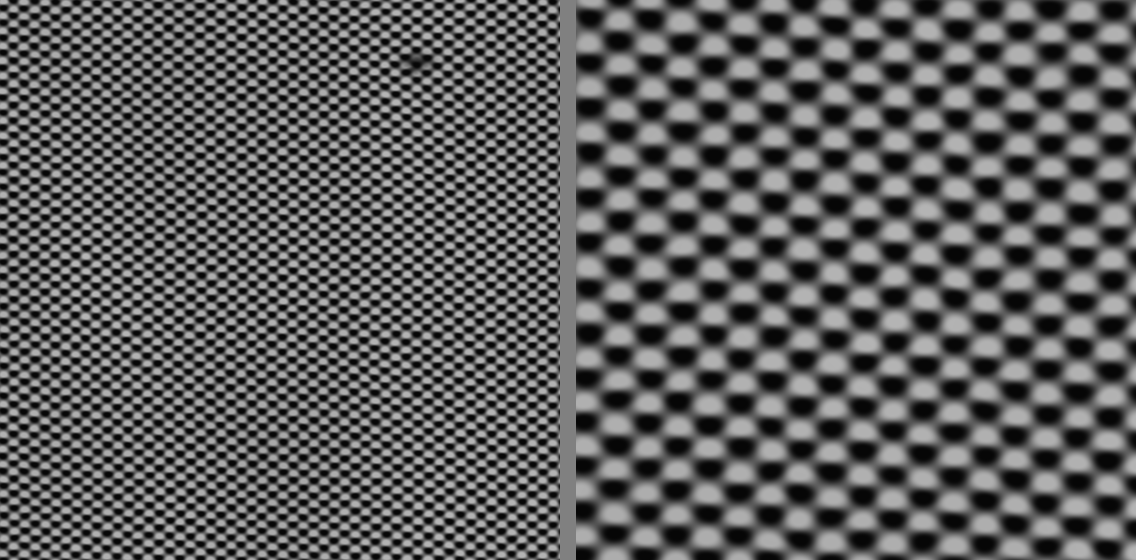
Left, the full canvas; right, a detail of the centre.
Reproduce this texture procedurally as a three.js fragment shader.

```glsl
// Dense woven cloth: 27 by 37.5 staggered grey thread bumps with black gaps.
// A product of cosines makes the checkered weave; gradient noise bends the
// threads and varies their brightness, and one small dark snag marks the cloth.
varying vec2 vUv;

const float TAU = 6.2831853;
const vec2 REPEATS = vec2(27.0, 37.5);
const vec2 ANCHOR = vec2(0.487, 0.504);
const float ROW_SLOPE = 0.03;
const vec3 GAP_COLOR = vec3(0.025);
const vec3 THREAD_COLOR = vec3(0.70);

vec2 hashGradient(vec2 cell) {
  vec2 p = vec2(dot(cell, vec2(127.1, 311.7)), dot(cell, vec2(269.5, 183.3)));
  return 2.0 * fract(sin(p) * 43758.5) - 1.0;
}

float gradientNoise(vec2 p) {
  vec2 cell = floor(p);
  vec2 f = fract(p);
  vec2 blend = f * f * f * (f * (f * 6.0 - 15.0) + 10.0);
  float a = dot(hashGradient(cell), f);
  float b = dot(hashGradient(cell + vec2(1.0, 0.0)), f - vec2(1.0, 0.0));
  float c = dot(hashGradient(cell + vec2(0.0, 1.0)), f - vec2(0.0, 1.0));
  float d = dot(hashGradient(cell + vec2(1.0, 1.0)), f - vec2(1.0, 1.0));
  return mix(mix(a, b, blend.x), mix(c, d, blend.x), blend.y);
}

// Weave coordinates, one unit per repeat, with slanted and uneven threads
vec2 weaveCoords(vec2 uv, vec2 repeats, float slope) {
  vec2 p = uv - ANCHOR;
  p.y += slope * p.x;
  p *= repeats;
  vec2 drift = vec2(gradientNoise(uv * 4.0), gradientNoise(uv * 4.0 + 31.0));
  vec2 jitter = vec2(gradientNoise(p * 1.1 + 7.0), gradientNoise(p * 1.1 + 53.0));
  return p + 0.18 * drift + 0.07 * jitter;
}

// Height of the staggered bumps; skew steepens their lower edges
float weaveHeight(vec2 p, float skew) {
  vec2 phase = TAU * p;
  return cos(phase.x) * cos(phase.y) - skew * sin(2.0 * phase.y);
}

// Soft elliptical spot: 1 at its centre, 0 far away
float softSpot(vec2 uv, vec2 center, vec2 radius) {
  vec2 d = (uv - center) / radius;
  return exp(-dot(d, d));
}

void main() {
  vec2 p = weaveCoords(vUv, REPEATS, ROW_SLOPE);
  float height = weaveHeight(p, 0.11);

  // Uneven thread thickness and fine fibre grain
  height += 0.16 * gradientNoise(p * 1.7 + 19.0);
  height += 0.08 * gradientNoise(p * vec2(3.0, 4.0) + 83.0);
  float light = smoothstep(-0.86, 0.84, height);

  // Broad shading and a faint dark band leaning across the cloth
  float bandX = vUv.x - 0.46 + 0.13 * vUv.y;
  float shade = 1.0 + 0.08 * gradientNoise(vUv * vec2(6.0, 3.0));
  shade -= 0.05 * exp(-bandX * bandX * 90.0);

  // Small snag where the threads sink
  float snag = softSpot(vUv, vec2(0.745, 0.890), vec2(0.026, 0.013));
  snag = max(snag, 0.7 * softSpot(vUv, vec2(0.738, 0.876), vec2(0.014, 0.010)));
  light *= 1.0 - 0.75 * snag;

  vec3 color = mix(GAP_COLOR, THREAD_COLOR * shade, light);
  gl_FragColor = vec4(color, 1.0);
}
```
